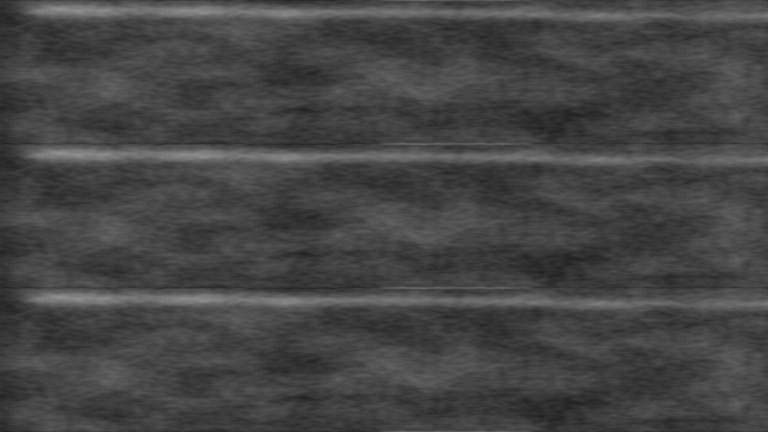
Reproduce this texture procedurally as a Shadertoy shader.

```glsl
// Dark grey weathered planks: three stacked repeats, each with a worn bright ridge near its top.

const float ROWS = 3.0;
const float BASE_GREY = 0.262;
const float STAIN_FLATNESS = 0.24;

// Soft stains on one plank: centre x, centre y (from the top), half length, strength.
const int STAIN_COUNT = 11;
const vec4 STAINS[STAIN_COUNT] = vec4[STAIN_COUNT](
    vec4(0.35, 0.25, 0.50, -0.055),
    vec4(0.75, 0.55, 0.80,  0.025),
    vec4(1.55, 0.22, 0.30,  0.045),
    vec4(2.00, 0.78, 0.12, -0.080),
    vec4(2.25, 0.55, 0.35, -0.070),
    vec4(2.50, 0.91, 0.55, -0.050),
    vec4(2.85, 0.60, 0.70,  0.065),
    vec4(3.00, 0.25, 0.90, -0.050),
    vec4(3.20, 0.44, 0.20,  0.040),
    vec4(3.75, 0.80, 0.70, -0.060),
    vec4(4.35, 0.43, 0.20, -0.050));

// Pseudo-random unit gradient for a lattice cell
vec2 cellGradient(vec2 cell) {
    uvec2 u = uvec2(ivec2(cell) + 4096);
    uint h = u.x * 73856093u ^ u.y * 19349663u;
    h = (h ^ (h >> 15)) * 2246822519u;
    h = (h ^ (h >> 13)) * 3266489917u;
    float angle = float((h ^ (h >> 16)) & 65535u) / 65536.0 * 6.28318;
    return vec2(cos(angle), sin(angle));
}

float gradientNoise(vec2 p) {
    vec2 cell = floor(p);
    vec2 f = p - cell;
    vec2 w = f * f * f * (f * (f * 6.0 - 15.0) + 10.0);
    vec2 e = vec2(1.0, 0.0);
    float a = dot(cellGradient(cell), f);
    float b = dot(cellGradient(cell + e.xy), f - e.xy);
    float c = dot(cellGradient(cell + e.yx), f - e.yx);
    float d = dot(cellGradient(cell + e.xx), f - e.xx);
    return mix(mix(a, b, w.x), mix(c, d, w.x), w.y);
}

float layeredNoise(vec2 p) {
    float sum = 0.0;
    float amplitude = 1.0;
    for (int i = 0; i < 4; i++) {
        sum += amplitude * gradientNoise(p);
        p = p * 2.03 + vec2(17.3, 9.1);
        amplitude *= 0.6;
    }
    return sum;
}

float bell(float d) {
    return exp(-d * d);
}

// Sum of all stains at a plank position
float stainTone(vec2 p) {
    float tone = 0.0;
    for (int i = 0; i < STAIN_COUNT; i++) {
        vec4 s = STAINS[i];
        vec2 d = (p - s.xy) / (s.z * vec2(1.0, STAIN_FLATNESS));
        tone += s.w * bell(length(d));
    }
    return tone;
}

// Worn ridge that sinks, thins and fades from left to right
float ridgeTone(vec2 p, float along) {
    float centre = 0.070 + 0.052 * pow(along, 1.3) + 0.008 * gradientNoise(vec2(p.x * 1.7, 3.5));
    float width = mix(0.048, 0.036, along);
    float strength = mix(0.27, 0.14, along) + 0.06 * gradientNoise(vec2(p.x * 2.5, 8.5));
    return strength * smoothstep(0.02, 0.35, p.x) * bell((p.y - centre) / width);
}

// Thin joint between planks: dark, with a chipped bright stretch in the middle
float jointTone(vec2 p) {
    float edge = min(p.y, 1.0 - p.y);
    float line = 1.0 - smoothstep(0.003, 0.013, edge);
    float chip = smoothstep(2.55, 2.75, p.x) * (1.0 - smoothstep(3.5, 3.75, p.x));
    return line * mix(-0.035, 0.10, chip);
}

float plankTone(vec2 p, float along) {
    vec2 warp = 0.07 * vec2(gradientNoise(p * vec2(2.5, 6.0)),
                            0.5 * gradientNoise(p * vec2(2.5, 6.0) + 31.7));
    vec2 q = p + warp;
    float tone = BASE_GREY + stainTone(q);
    tone += 0.105 * layeredNoise(q * vec2(1.6, 5.5) + 5.3);
    tone += 0.055 * gradientNoise(p * vec2(13.0, 42.0));
    tone += ridgeTone(p, along) + jointTone(p);
    return tone * mix(0.78, 1.0, smoothstep(0.0, 0.2, p.x));
}

void mainImage(out vec4 fragColor, in vec2 fragCoord) {
    vec2 canvas = fragCoord / iResolution.y;
    float along = fragCoord.x / iResolution.x;

    // Plank space: one unit per row, y running down from the row top
    vec2 p = vec2(canvas.x * ROWS, fract((1.0 - canvas.y) * ROWS));

    float grey = clamp(plankTone(p, along), 0.1, 0.62);
    fragColor = vec4(vec3(grey), 1.0);
}
```
